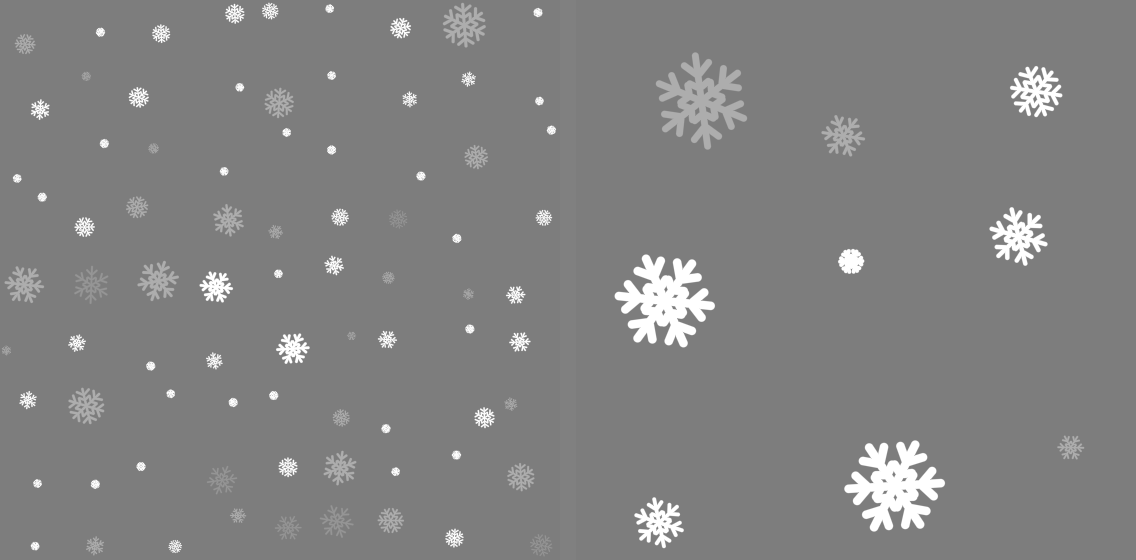
Left: the whole. Right: its middle third, enlarged.
This pattern is drawn by a Shadertoy shader. Its source:

```glsl
// Scattered snowflakes in white and two faded greys on a plain mid grey ground.

float hash(vec2 p) {
    return fract(sin(dot(p, vec2(127.1, 311.7))) * 43758.5453);
}

float segment(vec2 p, vec2 a, vec2 b) {
    vec2 pa = p - a, ba = b - a;
    return length(pa - ba * clamp(dot(pa, ba) / dot(ba, ba), 0.0, 1.0));
}

// Distance to a six-armed flake of unit radius
float snowflake(vec2 p, float stroke, bool starry) {
    const float SECTOR = 1.0471976;
    float angle = mod(atan(p.y, p.x) + 0.5 * SECTOR, SECTOR) - 0.5 * SECTOR;
    vec2 q = length(p) * vec2(cos(angle), abs(sin(angle)));

    float d = segment(q, vec2(0.0), vec2(1.0 - stroke, 0.0));
    if (starry) {
        d = min(d, segment(q, vec2(0.52, 0.0), vec2(0.76, 0.25)));
        d = min(d, segment(q, vec2(0.26, 0.0), vec2(0.38, 0.19)));
    } else {
        d = min(d, segment(q, vec2(0.60, 0.0), vec2(0.83, 0.32)));
        d = min(d, segment(q, vec2(0.33, 0.0), vec2(0.49, 0.27)));
    }
    return d - stroke;
}

void mainImage(out vec4 fragColor, in vec2 fragCoord) {
    const float CELLS = 9.0;
    vec2 uv = fragCoord / iResolution.y;
    float pixel = 1.0 / iResolution.y;
    vec2 cell = floor(uv * CELLS);

    // Shuffled rank of the cell, so each kind of flake keeps its share
    float index = cell.x + CELLS * cell.y;
    float rank = mod(index * (29.0 + 33.0 * index), 81.0);

    // Kind: tiny, medium and large white, then grey, then faint
    float radius, stroke, tone = 1.0;
    if (rank < 28.0) {
        radius = 0.0078;
        stroke = 0.16;
    } else if (rank < 50.0) {
        radius = 0.012 + 0.007 * sqrt((rank - 28.0) / 21.0);
        stroke = 0.075;
    } else if (rank < 52.0) {
        radius = 0.030;
        stroke = 0.085;
    } else if (rank < 75.0) {
        radius = 0.008 + 0.032 * pow((rank - 52.0) / 22.0, 1.6);
        stroke = 0.07;
        tone = 0.68;
    } else {
        radius = mix(0.017, 0.034, (rank - 75.0) / 5.0);
        stroke = 0.052;
        tone = 0.585;
    }

    // Random place that keeps the flake inside its cell, and random turn
    vec2 jitter = vec2(hash(cell + 3.7), hash(cell + 19.3));
    float margin = radius + 0.002;
    vec2 centre = cell / CELLS + mix(vec2(margin), vec2(1.0 / CELLS - margin), jitter);
    float turn = 6.2831853 * hash(cell + 41.9);
    mat2 spin = mat2(cos(turn), sin(turn), -sin(turn), cos(turn));

    bool starry = rank >= 50.0 && rank < 52.0 || hash(cell + 67.1) < 0.45;
    float d = radius * snowflake(spin * (uv - centre) / radius, stroke, starry);
    float cover = 1.0 - smoothstep(-0.75 * pixel, 0.75 * pixel, d);

    fragColor = vec4(vec3(mix(0.49, tone, cover)), 1.0);
}
```
